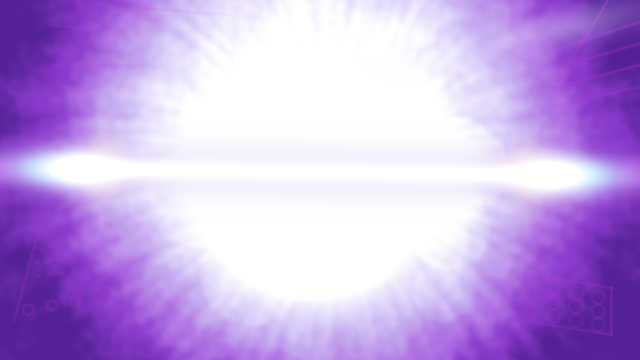
This background is drawn by a WebGL 1 fragment shader. Its source:

```glsl
precision highp float;
// A white burst on violet: a soft halo, a lens ring and ghost discs feed one
// light value, which a colour ramp turns into violet, lilac and white.
// A level beam with two tinted flares and faint magenta panel lines lie on top.
uniform vec2 u_resolution;

// Positions are in canvas heights, measured from the canvas centre.
const vec2 CORE = vec2(-0.02, -0.005);
const vec2 HALO = vec2(0.0, 0.10);
const float RING_RADIUS = 0.325;
const float FLARE_X = 0.65;
const float BEAM_Y = 0.022;
const float BEAM_SLOPE = -0.0127;
const float GRAIN = 0.09;
const float LINE_WIDTH = 0.004;

const vec3 DEEP = vec3(0.33, 0.13, 0.59);
const vec3 VIOLET = vec3(0.54, 0.23, 0.80);
const vec3 ORCHID = vec3(0.69, 0.45, 0.89);
const vec3 LILAC = vec3(0.76, 0.64, 0.93);
const vec3 PALE = vec3(0.86, 0.82, 0.98);
const vec3 MAGENTA = vec3(0.80, 0.20, 0.86);
const vec3 PINK = vec3(0.86, 0.50, 0.95);
const vec3 CYAN = vec3(0.70, 0.94, 1.0);
const vec3 WARM = vec3(1.0, 0.93, 0.86);

vec2 hashGradient(vec2 cell) {
  float a = 6.2832 * fract(sin(dot(cell, vec2(127.1, 311.7))) * 43758.5);
  return vec2(cos(a), sin(a));
}

float gradientNoise(vec2 p) {
  vec2 i = floor(p), f = fract(p);
  vec2 u = f * f * f * (f * (f * 6.0 - 15.0) + 10.0);
  vec2 e = vec2(1.0, 0.0);
  float low = mix(dot(hashGradient(i), f), dot(hashGradient(i + e), f - e), u.x);
  float high = mix(dot(hashGradient(i + e.yx), f - e.yx),
                   dot(hashGradient(i + 1.0), f - 1.0), u.x);
  return mix(low, high, u.y);
}

float bell(float x, float width) { return exp(-x * x / (width * width)); }

float spot(vec2 p, vec2 size) { p /= size; return exp(-dot(p, p)); }

float disc(vec2 p, float radius) {
  return 1.0 - smoothstep(radius - 0.012, radius + 0.008, length(p));
}

float stroke(vec2 p, vec2 a, vec2 b) {
  vec2 ab = b - a;
  float t = clamp(dot(p - a, ab) / dot(ab, ab), 0.0, 1.0);
  return bell(length(p - a - ab * t), LINE_WIDTH);
}

vec3 lightRamp(float l) {
  vec3 c = mix(DEEP, VIOLET, smoothstep(0.0, 0.25, l));
  c = mix(c, ORCHID, smoothstep(0.22, 0.46, l));
  c = mix(c, LILAC, smoothstep(0.42, 0.62, l));
  c = mix(c, PALE, smoothstep(0.58, 0.80, l));
  return mix(c, vec3(1.0), smoothstep(0.74, 1.0, l));
}

// Halo, core, ring, ghosts and radial grain.
float burstLight(vec2 p) {
  vec2 fromCore = p - CORE;
  float r = length(fromCore);
  float halo = 1.0 - smoothstep(0.28, 0.95, length(p - HALO));
  float core = 1.0 - smoothstep(0.20, 0.42, r);
  vec2 dir = fromCore / max(r, 0.001);
  float grain = gradientNoise(dir * 15.0 + r * 5.0) + gradientNoise(p * 9.0)
              + 0.6 * gradientNoise(p * 32.0);
  float l = halo + 0.16 * bell(p.y, 0.20) * (1.0 - halo);
  l += GRAIN * grain * smoothstep(0.2, 0.5, r);
  for (int i = 0; i < 3; i++) {
    float k = float(i);
    l += 0.05 * disc(p - vec2(0.38 - 0.02 * k, 0.03 - 0.17 * k), 0.143 - 0.03 * k);
    l += 0.04 * disc(p - vec2(-0.48 + 0.145 * k, 0.17 - 0.215 * k), 0.145);
  }
  l += 0.04 * disc(fromCore, RING_RADIUS) + 0.06 * bell(r - RING_RADIUS, 0.012);
  return 1.0 - (1.0 - clamp(l, 0.0, 1.0)) * (1.0 - core);
}

// Faint streaks above and two tilted panels below.
float panelLines(vec2 p) {
  float s = 0.8 * stroke(p, vec2(-0.50, 0.478), vec2(0.04, 0.435));
  s += 0.8 * stroke(p, vec2(0.80, 0.50), vec2(0.66, 0.27));
  s += 0.5 * stroke(p, vec2(-0.85, -0.39), vec2(-0.77, -0.10));
  s += 0.6 * stroke(p, vec2(0.81, -0.30), vec2(0.81, -0.43));
  for (int i = 0; i < 4; i++) {
    float k = float(i);
    s += 0.5 * stroke(p, vec2(-0.75, 0.43 - 0.055 * k), vec2(-0.50, 0.41 - 0.047 * k)) * mod(k + 1.0, 2.0);
    s += 0.7 * stroke(p, vec2(0.65, 0.36 - 0.052 * k), vec2(0.89, 0.44 - 0.060 * k));
    vec2 row = vec2(-0.78 - 0.01 * k, -0.15 - 0.04 * k);
    s += 0.5 * stroke(p, row, row + vec2(0.26, 0.03)) * (0.5 + 0.5 * sin(p.x * 190.0));
    for (int j = 0; j < 3; j++) {
      vec2 button = vec2(0.587 + 0.062 * k, -0.29 - 0.012 * k - 0.038 * float(j));
      s += 0.4 * bell(length(p - button) - 0.018, LINE_WIDTH);
    }
    s += 0.5 * bell(length(p - vec2(-0.81 + 0.065 * k, -0.36 + 0.012 * k)) - 0.014, LINE_WIDTH);
  }
  for (int i = 0; i < 2; i++) {
    float y = -0.26 - 0.13 * float(i);
    s += 0.5 * stroke(p, vec2(0.56, y), vec2(0.81, y - 0.04));
  }
  return min(s, 1.0);
}

void main() {
  vec2 p = (gl_FragCoord.xy - 0.5 * u_resolution) / u_resolution.y;
  float light = burstLight(p);
  vec3 color = lightRamp(light);
  color = mix(color, MAGENTA, 0.40 * panelLines(p) * (1.0 - light));

  // Slanted pale streak at the upper right.
  vec2 q = p - vec2(0.62, 0.41);
  color = mix(color, PALE, 0.45 * spot(vec2(q.x, q.y - 0.22 * q.x), vec2(0.26, 0.05)));

  // Beam, then the mirrored flares: pink fringe, cyan tip, warm side, white heart.
  vec2 b = vec2(abs(p.x + 0.01), p.y - BEAM_Y - BEAM_SLOPE * p.x);
  float reach = 1.0 - smoothstep(0.62, 0.84, b.x);
  color = mix(color, PINK, 0.65 * bell(b.y, 0.045) * smoothstep(0.35, 0.65, b.x));
  color = mix(color, PALE, 0.55 * bell(b.y, 0.07) * reach);
  color = mix(color, CYAN, 0.95 * spot(b - vec2(FLARE_X + 0.08, 0.0), vec2(0.12, 0.045)));
  color = mix(color, WARM, 0.65 * spot(b - vec2(FLARE_X - 0.06, 0.0), vec2(0.055, 0.08)));
  float white = bell(b.y, 0.032) * reach + spot(b - vec2(FLARE_X, 0.0), vec2(0.09, 0.05));
  color = mix(color, vec3(1.0), min(white * 1.15, 1.0));
  gl_FragColor = vec4(color, 1.0);
}
```
